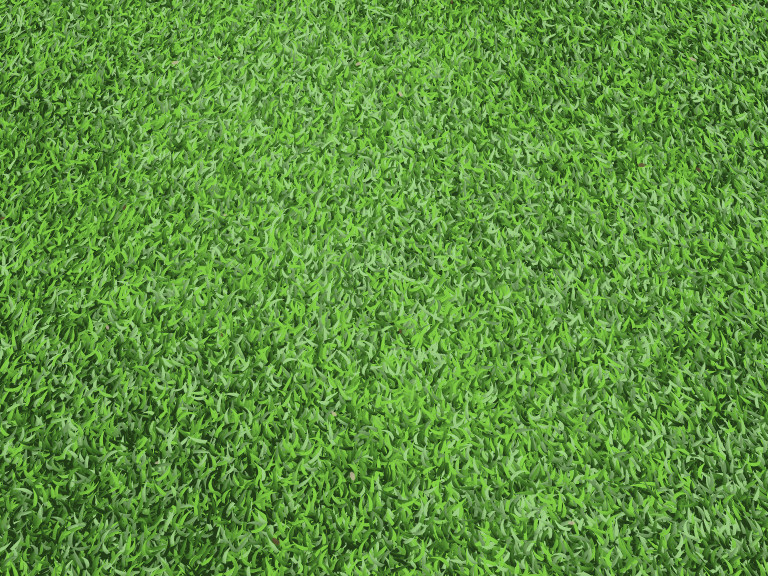
This texture is drawn by a Shadertoy shader. Its source:

```glsl
const vec3 DEEP   = vec3(0.13, 0.23, 0.09);
const vec3 DARK   = vec3(0.24, 0.43, 0.14);
const vec3 MID    = vec3(0.37, 0.61, 0.21);
const vec3 BRIGHT = vec3(0.50, 0.79, 0.26);
const vec3 DULL   = vec3(0.43, 0.58, 0.36);
const vec3 PALE   = vec3(0.61, 0.80, 0.51);
const vec3 STRAW  = vec3(0.78, 0.73, 0.62);
const vec3 SOIL   = vec3(0.37, 0.28, 0.20);

const int   LAYERS      = 9;
const float CELL        = 0.024;   // spacing of blades in one layer
const float HALF_LENGTH = 0.021;
const float HALF_WIDTH  = 0.0034;
const float SPREAD      = 1.7;     // random tilt of blades, radians
const float RECESSION   = 0.38;    // how much blades shrink towards the top
const float PALE_SHARE  = 0.36;
const float LITTER_CELL = 0.13;
const float LITTER_RATE = 0.16;

vec4 hash4(vec3 k) {
    vec4 h = fract(k.xyzx * vec4(0.1031, 0.1030, 0.0973, 0.1099));
    h += dot(h, h.wzxy + 33.33);
    return fract((h.xxyz + h.yzzw) * h.zywx);
}

// Slow layered sines, about -1 to 1
float patches(vec2 p) {
    float a = sin(p.x * 7.0 + 2.0 * sin(p.y * 5.0 + 1.0));
    float b = sin(p.y * 13.0 - p.x * 6.0 + 1.5 * sin(p.x * 11.0));
    float c = sin(p.x * 23.0 + p.y * 17.0 + 2.0 * sin(p.y * 19.0));
    return 0.45 * a + 0.35 * b + 0.2 * c;
}

// Broad light: bright middle, shaded lower left and corners
float lightAt(vec2 p) {
    float middle = exp(-3.0 * dot(p - vec2(0.55, 0.65), p - vec2(0.55, 0.65)));
    float shade = exp(-7.0 * dot(p - vec2(0.2, 0.15), p - vec2(0.2, 0.15)));
    vec2 edge = p - vec2(0.667, 0.5);
    return 0.13 * middle - 0.15 * shade - 0.13 * dot(edge, edge) + 0.06 * patches(p);
}

vec3 grassColor(float tone, float pale) {
    vec3 color = mix(DEEP, DARK, smoothstep(-0.08, 0.16, tone));
    color = mix(color, mix(MID, DULL, pale), smoothstep(0.14, 0.42, tone));
    color = mix(color, mix(BRIGHT, PALE, pale), smoothstep(0.42, 0.8, tone));
    return color * (1.0 + 0.2 * max(tone - 0.85, 0.0));
}

// One tapered, bent blade: x = coverage, y = place along, z = place across
vec3 blade(vec2 r, float angle, float halfLength, float bend, float px) {
    vec2 dir = vec2(sin(angle), cos(angle));
    float s = dot(r, dir) / halfLength;
    float across = dot(r, vec2(dir.y, -dir.x)) + bend * halfLength * (s * s - 0.3);
    float width = HALF_WIDTH * (1.0 - 0.75 * smoothstep(-0.3, 1.0, s));
    float cover = clamp((width - abs(across)) / px + 0.5, 0.0, 1.0);
    cover *= clamp((1.0 - abs(s)) * halfLength / px, 0.0, 1.0);
    return vec3(cover, s, clamp(across / width, -1.0, 1.0));
}

// Sparse dry leaves and bits of soil
vec3 addLitter(vec3 color, vec2 q, float px) {
    vec2 id = floor(q / LITTER_CELL);
    vec4 h = hash4(vec3(id, 71.0));
    vec4 g = hash4(vec3(id, 93.0));
    vec2 r = q - (id + 0.2 + 0.6 * h.xy) * LITTER_CELL;
    float turn = 6.2832 * h.z;
    r = mat2(cos(turn), sin(turn), -sin(turn), cos(turn)) * r;
    float d = length(r * vec2(1.0, 1.9)) - mix(0.004, 0.009, g.x);
    float cover = clamp(0.5 - d / (1.5 * px), 0.0, 1.0) * step(h.w, LITTER_RATE);
    return mix(color, mix(SOIL, STRAW, step(0.4, g.y)), 0.8 * cover);
}

void mainImage(out vec4 fragColor, in vec2 fragCoord) {
    vec2 p = fragCoord / iResolution.y;
    float aspect = iResolution.x / iResolution.y;

    // Receding lawn with locally even scale
    float zoom = 1.0 / (1.0 - RECESSION * p.y);
    vec2 q = vec2((p.x - 0.5 * aspect) * zoom, log(zoom) / RECESSION);
    float px = zoom / iResolution.y;

    float light = lightAt(p);
    float lean = 0.3 * patches(p.yx * 1.3 + 4.0);
    float dryness = 0.16 * patches(p * 0.8 + 2.7) + 0.12 * smoothstep(0.5, 1.2, p.x);
    vec3 color = grassColor(0.02 + light, 0.0);

    // Blades, from the shaded bottom layer to the top
    for (int layer = 0; layer < LAYERS; layer++) {
        float level = float(layer);
        float depth = level / float(LAYERS - 1);
        vec2 grid = q / CELL + 17.0 * hash4(vec3(level, 5.0, 9.0)).xy;
        vec2 home = floor(grid);
        for (int j = -1; j <= 1; j++)
        for (int i = -1; i <= 1; i++) {
            vec2 id = home + vec2(i, j);
            vec4 h = hash4(vec3(id, level + 1.0));
            vec4 g = hash4(vec3(id, level + 31.0));
            float angle = lean + SPREAD * (h.z + h.w - 1.0);
            float halfLength = HALF_LENGTH * mix(0.55, 1.0, g.x);
            vec3 b = blade((grid - id - h.xy) * CELL, angle, halfLength, g.y - 0.5, px);
            float root = 0.5 - 0.5 * b.y;
            float tone = g.z + 0.25 * (depth - 0.75) - 0.3 * root * root + 0.1 * b.z;
            float pale = smoothstep(-0.1, 0.1, PALE_SHARE + dryness - g.w);
            color = mix(color, grassColor(tone + 0.08 + light, pale), b.x);
        }
    }

    fragColor = vec4(addLitter(color, q, px), 1.0);
}
```
